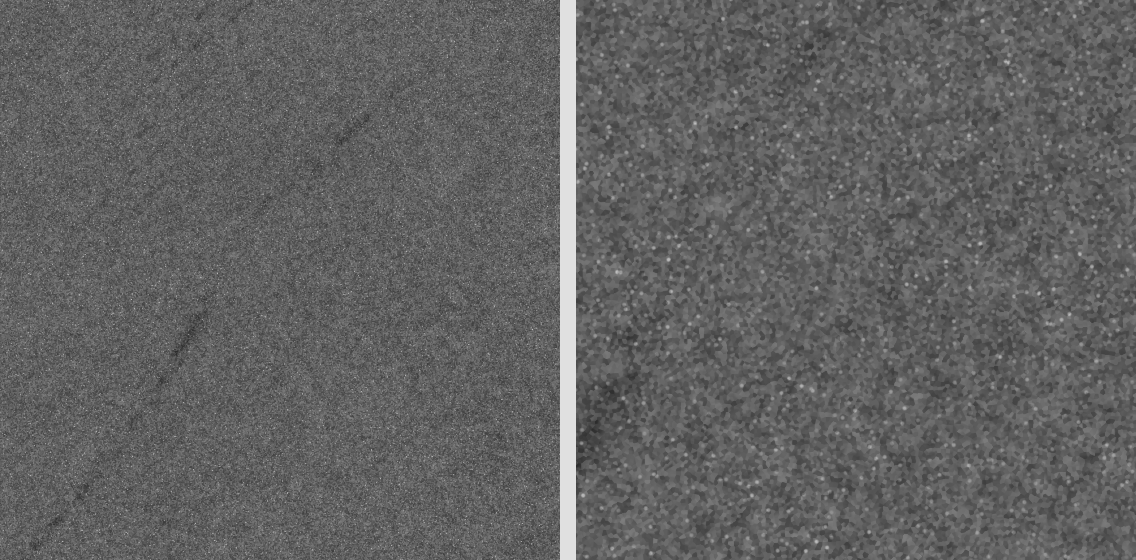
Left, the full canvas; right, a detail of the centre.
This texture is drawn by a WebGL 2 fragment shader. Its source:

```glsl
#version 300 es
precision highp float;

uniform vec2 u_resolution;
out vec4 outColor;

vec3 hash3(vec2 cell) {
    vec3 q = fract(cell.xyx * vec3(0.1031, 0.1030, 0.0973));
    q += dot(q, q.yxz + 33.33);
    return fract((q.xxy + q.yzz) * q.zyx);
}

// Smooth cellular noise: random tones of nearby cells, blended by distance
float cellTone(vec2 p) {
    vec2 base = floor(p);
    float sum = 0.0, total = 0.0;
    for (int y = -1; y <= 1; y++) {
        for (int x = -1; x <= 1; x++) {
            vec2 cell = base + vec2(x, y);
            vec3 h = hash3(cell);
            vec2 d = cell + h.xy - p;
            float weight = exp(-11.0 * dot(d, d));
            sum += weight * h.z;
            total += weight;
        }
    }
    return sum / total;
}

// Tiny bright mineral points, a few of them much brighter than the rest
float specks(vec2 p, float density) {
    vec2 base = floor(p);
    float glow = 0.0;
    for (int y = -1; y <= 1; y++) {
        for (int x = -1; x <= 1; x++) {
            vec2 cell = base + vec2(x, y);
            vec3 h = hash3(cell + 411.0);
            float rank = h.z / density;
            float dist = length(cell + h.xy - p);
            float dot1 = 1.0 - smoothstep(0.08, 0.34, dist);
            glow = max(glow, dot1 * step(rank, 1.0) * mix(1.0, 0.25, sqrt(rank)));
        }
    }
    return glow;
}

// Long bent crack rising from the lower left
float mainVein(vec2 p) {
    float bend = 0.02 * exp(-pow((p.y - 0.17) / 0.08, 2.0))
               - 0.078 * exp(-pow((p.y - 0.57) / 0.14, 2.0));
    float wobble = 0.004 * sin(p.y * 47.0) + 0.003 * sin(p.y * 113.0 + 1.0);
    float d = 0.78 * (p.x - 0.04 - 0.79 * p.y - bend - wobble);
    float strength = 0.68 + 0.32 * sin(p.y * 19.0 + 0.6);
    strength *= 1.0 - 0.45 * smoothstep(0.48, 0.56, p.y) * (1.0 - smoothstep(0.7, 0.78, p.y));
    strength *= 1.0 - smoothstep(0.82, 0.86, p.y);
    return strength * (exp(-pow(d / 0.0075, 2.0)) + 0.22 * exp(-pow(d / 0.025, 2.0)));
}

// Parallel strands sweeping across the upper left
float strands(float along, float across) {
    float dark = 0.0;
    for (int i = 0; i < 7; i++) {
        float k = float(i);
        vec3 h = hash3(vec2(k, 7.0));
        float wobble = 0.004 * sin(along * 17.0 + k * 2.3) + 0.0015 * sin(along * 71.0 + k);
        float d = across - 0.325 - 0.047 * k - 0.012 * (h.x - 0.5) - wobble;
        float center = 0.6 + 0.3 * min(k / 3.0, 1.0);
        float fade = exp(-pow((along - center) / (0.13 + 0.08 * h.y), 2.0));
        float strength = 0.4 + 0.3 * h.z + 0.3 * exp(-pow(k - 3.0, 2.0));
        dark += strength * fade * exp(-pow(d / 0.0055, 2.0));
    }
    return dark;
}

void main() {
    vec2 p = gl_FragCoord.xy / u_resolution;
    float along = dot(p, vec2(0.76, 0.65));
    float across = dot(p, vec2(-0.65, 0.76));

    // Grain and surface relief, from fine to broad
    float tone = 0.373;
    tone += 0.165 * (cellTone(p * 430.0) - 0.5);
    tone += 0.06 * (cellTone(p * 190.0 + 31.0) - 0.5);
    float mottle = cellTone(vec2(along * 55.0, across * 95.0) + 70.0);
    tone += 0.035 * (mottle - 0.5);
    tone += 0.02 * (cellTone(vec2(along * 5.0, across * 11.0) + 13.0) - 0.5);

    // Cross-grained dimples toward the lower right
    float dimples = cellTone(vec2(p.x + p.y, p.x * 0.6 - p.y) * vec2(70.0, 42.0) + 200.0);
    tone += 0.04 * (dimples - 0.5) * smoothstep(0.5, 1.3, p.x + 1.0 - p.y);

    // Broken dark veins
    float broken = mix(0.35, 1.0, smoothstep(0.7, 0.3, mottle));
    tone -= 0.08 * broken * min(mainVein(p) + strands(along, across), 1.2);

    // Bright points
    tone += 0.3 * specks(p * 190.0, 0.24);

    outColor = vec4(vec3(clamp(tone, 0.0, 1.0)), 1.0);
}
```
